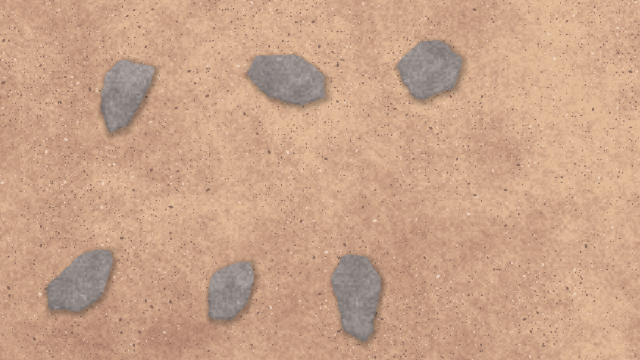
Write a WebGL 2 fragment shader that draws this texture.

```glsl
#version 300 es
precision highp float;

uniform vec2 u_resolution;
out vec4 fragColor;

const float TAU = 6.28319;
const int STONE_COUNT = 6;
const int STONE_SIDES = 7;

float hash(vec2 p) {
    return fract(sin(dot(p, vec2(127.1, 311.7))) * 43758.5);
}

float noise(vec2 p) {
    vec2 cell = floor(p);
    vec2 f = fract(p);
    f = f * f * (3.0 - 2.0 * f);
    float low = mix(hash(cell), hash(cell + vec2(1.0, 0.0)), f.x);
    float high = mix(hash(cell + vec2(0.0, 1.0)), hash(cell + vec2(1.0)), f.x);
    return mix(low, high, f.y);
}

float fbm(vec2 p) {
    float sum = 0.0;
    float weight = 0.5;
    for (int i = 0; i < 5; i++) {
        sum += weight * noise(p);
        p = mat2(1.6, 1.2, -1.2, 1.6) * p + 7.3;
        weight *= 0.5;
    }
    return sum / 0.97;
}

vec2 direction(float angle) {
    return vec2(cos(angle), sin(angle));
}

float smoothMax(float a, float b, float k) {
    float h = max(k - abs(a - b), 0.0) / k;
    return max(a, b) + 0.25 * h * h * k;
}

// Irregular rounded polygon cut from randomly spaced half planes
float stoneDistance(vec2 p, float seed) {
    vec2 axis = direction(TAU * hash(vec2(seed, 1.0)));
    float stretch = mix(1.0, 1.3, hash(vec2(seed, 2.0)));
    vec2 q = vec2(dot(p, axis) / stretch, dot(p, vec2(-axis.y, axis.x)) * stretch);
    float radius = mix(0.075, 0.097, hash(vec2(seed, 3.0)));
    float d = -1.0;
    for (int i = 0; i < STONE_SIDES; i++) {
        vec2 key = vec2(seed, float(i) + 10.0);
        float angle = TAU * (float(i) + 0.7 * hash(key)) / float(STONE_SIDES);
        float reach = radius * mix(0.72, 1.12, hash(key + 20.0));
        d = smoothMax(d, dot(q, direction(angle)) - reach, 0.012);
    }
    return d + 0.009 * (noise(p * 45.0 + seed) - 0.5);
}

// Speckled grey rock with one ridge between a lit and a shaded facet
vec3 stoneColor(vec2 p, float d, float seed) {
    float ridge = dot(p, direction(TAU * hash(vec2(seed, 4.0))));
    ridge += 0.03 * (noise(p * 25.0 + seed) - 0.5) - 0.015;
    float tone = 0.4 + 0.3 * hash(vec2(seed, 5.0)) * smoothstep(-0.005, 0.005, ridge);
    tone += 0.6 * (fbm(p * 30.0 + seed) - 0.5);
    tone += 0.5 * (noise(p * 150.0 + seed) - 0.5);
    tone += 0.35 * smoothstep(0.8, 0.95, noise(p * 95.0 - seed));
    tone -= 0.35 * smoothstep(-0.012, 0.0, d) * smoothstep(0.03, -0.05, p.y);
    return mix(vec3(0.48, 0.45, 0.44), vec3(0.69, 0.65, 0.64), tone);
}

// One optional elongated grain per cell: x is coverage, y picks its colour
vec2 grain(vec2 p, float cells, float density, float pixel) {
    vec2 id = floor(p * cells);
    vec2 center = mix(vec2(0.35), vec2(0.65), vec2(hash(id + 3.1), hash(id + 8.7)));
    vec2 axis = direction(TAU * hash(id + 5.3));
    vec2 q = fract(p * cells) - center;
    q = vec2(dot(q, axis), 1.5 * dot(q, vec2(-axis.y, axis.x)));
    float radius = mix(0.14, 0.35, pow(hash(id + 11.9), 2.0));
    float blur = 0.7 * cells * pixel;
    float cover = smoothstep(blur, -blur, length(q) - radius);
    return vec2(cover * step(hash(id + 17.3), density), hash(id + 23.9));
}

vec3 sandColor(vec2 p, float pixel) {
    // Broad stains and fine sand texture
    float stain = exp(-9.0 * dot(p - vec2(0.62, 0.28), p - vec2(0.62, 0.28)));
    float tone = 0.86 + 2.0 * (fbm(p * 2.5) - 0.5) - 0.4 * stain;
    tone += 1.0 * (fbm(p * 14.0 + 31.0) - 0.5);
    tone += 0.6 * (noise(p * 90.0) - 0.5) + 0.75 * (noise(p * 190.0) - 0.5);
    vec3 color = mix(vec3(0.73, 0.56, 0.47), vec3(0.84, 0.68, 0.56), clamp(tone, -0.6, 1.4));

    // Clumped dark and pale grains at two sizes
    float clump = smoothstep(0.3, 0.7, fbm(p * 6.0 + 50.0));
    for (int i = 0; i < 2; i++) {
        float layer = float(i);
        vec2 speck = grain(p + 0.37 * layer, 58.0 + 57.0 * layer, (0.08 + 0.14 * layer) * (0.4 + 1.2 * clump), pixel);
        vec3 tint = mix(vec3(0.48, 0.37, 0.33), vec3(0.95, 0.85, 0.78), step(0.62, speck.y));
        color = mix(color, tint, 0.75 * speck.x);
    }
    return color;
}

void main() {
    vec2 p = gl_FragCoord.xy / u_resolution.y;
    float pixel = 1.0 / u_resolution.y;
    vec3 color = sandColor(p, pixel);

    // Stones on a loosely jittered grid, each with a soft contact shadow
    for (int i = 0; i < STONE_COUNT; i++) {
        float seed = float(i) + 2.0;
        vec2 slot = vec2(float(i % 3), float(i / 3));
        vec2 jitter = vec2(hash(vec2(seed, 6.0)), hash(vec2(seed, 7.0))) - 0.5;
        vec2 q = p - vec2(0.22, 0.25) - slot * vec2(0.42, 0.48) - 0.1 * vec2(slot.y, 0.0) - jitter * vec2(0.18, 0.24);
        float d = stoneDistance(q, seed);
        float shadow = smoothstep(0.02, -0.005, stoneDistance(q - vec2(0.004, -0.006), seed));
        color *= 1.0 - 0.28 * shadow;
        color = mix(color, stoneColor(q, d, seed), smoothstep(pixel, -pixel, d));
    }
    fragColor = vec4(color, 1.0);
}
```
